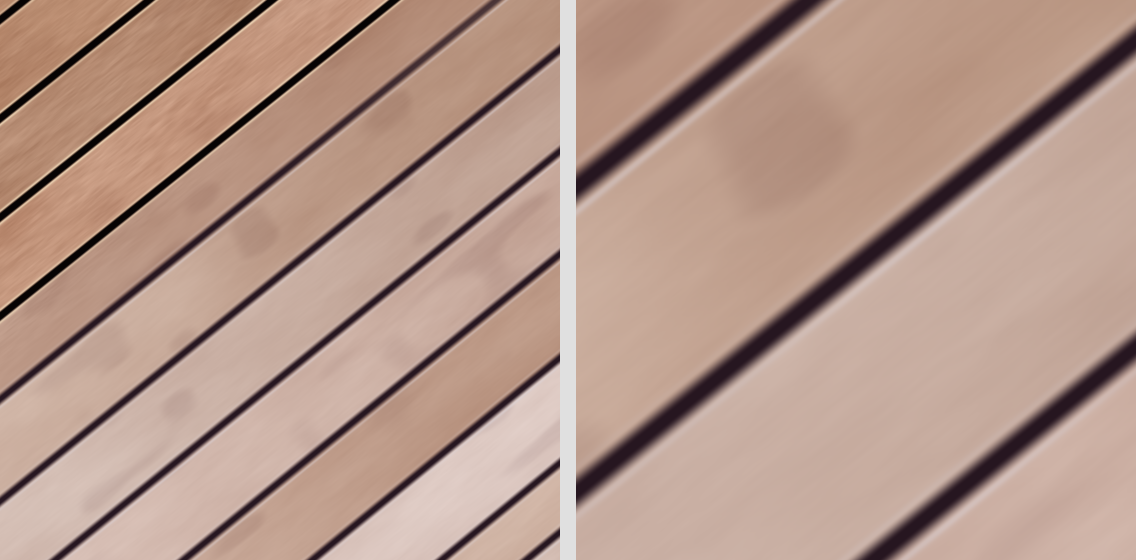
Left: the whole. Right: its middle third, enlarged.
Give the GLSL for this texture, as a Shadertoy shader.

```glsl
// Diagonal wooden decking: eleven dark seams part twelve planks.
// Seam positions come from a spacing formula; each plank takes a base tone,
// a lengthwise shade, stretched-noise grain and a few soft stains.

const int SEAMS = 11;
const float SLOPE = 0.799;
const float FAN = 0.016;         // seams steepen slightly down the deck
const vec3 FRESH_GAP = vec3(0.025, 0.012, 0.01);
const vec3 WORN_GAP = vec3(0.15, 0.085, 0.125);
const vec3 SHADE = vec3(0.08, 0.11, 0.13);

const vec3 PLANK[12] = vec3[12](
    vec3(0.72, 0.54, 0.43), vec3(0.72, 0.54, 0.43), vec3(0.70, 0.53, 0.43),
    vec3(0.76, 0.58, 0.48), vec3(0.74, 0.60, 0.53), vec3(0.80, 0.69, 0.63),
    vec3(0.82, 0.73, 0.69), vec3(0.83, 0.73, 0.69), vec3(0.79, 0.67, 0.61),
    vec3(0.81, 0.71, 0.67), vec3(0.81, 0.70, 0.64), vec3(0.83, 0.74, 0.70));

// Darkening towards the right end of each plank; negative values lighten.
const float END_SHADE[12] = float[12](
    0.0, 0.0, -0.1, -0.6, 0.7, 1.1, 0.9, 0.6, 0.8, -0.6, 0.1, 0.0);

float hash(vec2 p) {
    vec3 q = fract(vec3(p.xyx) * 0.1031);
    q += dot(q, q.yzx + 33.33);
    return fract((q.x + q.y) * q.z);
}

float noise(vec2 p) {
    vec2 cell = floor(p), f = fract(p);
    f = f * f * (3.0 - 2.0 * f);
    return mix(mix(hash(cell), hash(cell + vec2(1, 0)), f.x),
               mix(hash(cell + vec2(0, 1)), hash(cell + vec2(1, 1)), f.x), f.y);
}

float fbm(vec2 p) {
    float sum = 0.0, amp = 0.5;
    for (int i = 0; i < 4; i++) {
        sum += amp * noise(p);
        p = p * 2.03 + 17.1;
        amp *= 0.5;
    }
    return sum;
}

// Height of a seam, measured downwards along the vertical centre line.
float seamHeight(int index) {
    float k = float(index - 4);
    if (index < 4) return 0.164 + 0.175 * (k + 1.0);
    float narrowLast = index == SEAMS - 1 ? 0.066 : 0.0;
    return 0.311 + 0.180 * k + 0.001 * k * k - narrowLast;
}

// Plank surface: x runs along the plank, y across it.
vec3 wood(vec2 p, int plank, float x, float fresh) {
    vec2 q = p + float(plank) * vec2(7.3, 3.1);
    vec3 color = PLANK[plank] - SHADE * END_SHADE[plank] * smoothstep(0.0, 1.0, x);
    float cloud = fbm(q * vec2(4.0, 13.0)) - 0.47;
    float grain = fbm(q * vec2(18.0, 130.0)) - 0.47;
    float fibre = noise(q * vec2(45.0, 330.0)) - 0.5;
    float stain = smoothstep(0.66, 0.9, noise(q * vec2(9.0, 22.0) + 5.0));
    color += cloud * vec3(0.09, 0.12, 0.13);
    color += grain * mix(0.025, 0.10, fresh) * vec3(0.9, 1.0, 1.0);
    color += fibre * mix(0.008, 0.04, fresh);
    return color - stain * vec3(0.045, 0.05, 0.045) * mix(1.0, 0.5, fresh);
}

void mainImage(out vec4 fragColor, in vec2 fragCoord) {
    vec2 uv = fragCoord / iResolution.xy;
    float pixel = 1.0 / iResolution.y;

    // Deck frame: height across the seams, scaled to true distance.
    float down = 1.0 - uv.y, side = uv.x - 0.5;
    float height = down + side * (SLOPE + FAN * (down + SLOPE * side));
    float toDistance = inversesqrt(1.0 + SLOPE * SLOPE);
    vec2 along = vec2(1.0, SLOPE) * toDistance;

    // Find the plank and its nearest seam.
    int plank = 0, nearest = 0;
    float gap = 10.0;
    for (int i = 0; i < SEAMS; i++) {
        float d = (height - seamHeight(i)) * toDistance;
        if (d > 0.0) plank = i + 1;
        if (abs(d) < abs(gap)) {
            gap = d;
            nearest = i;
        }
    }

    // The upper planks are crisp, the lower ones soft and pale.
    float crisp = 1.0 - smoothstep(0.12, 0.32, height + 0.12 * uv.x);
    vec3 color = wood(vec2(dot(uv, along), height * toDistance), plank, uv.x, crisp);

    // Pale rims beside the seam, stronger on its lower side.
    float freshSeam = nearest < 4 ? 1.0 : 0.0;
    float rim = exp(-pow((abs(gap) - mix(0.0115, 0.0088, freshSeam)) / 0.0022, 2.0));
    float rimGain = mix(gap > 0.0 ? 0.35 : 0.15, 0.6, freshSeam);
    rimGain *= 0.6 + 0.6 * noise(vec2(uv.x * 9.0, float(nearest)));
    color = mix(color, mix(vec3(0.86, 0.84, 0.87), vec3(0.95, 0.87, 0.74), freshSeam), rim * rimGain);

    // Seam line; the first worn one fades towards its upper end.
    float soft = max(mix(0.0045, 0.0022, freshSeam), pixel);
    float line = 1.0 - smoothstep(0.0063 - soft, 0.0063 + soft, abs(gap));
    float fade = nearest == 4 ? 0.25 * smoothstep(0.4, 0.9, uv.x) : 0.0;
    vec3 gapColor = mix(WORN_GAP, FRESH_GAP, freshSeam);
    color = mix(color, gapColor, line * (1.0 - fade));

    fragColor = vec4(clamp(color, 0.0, 1.0), 1.0);
}
```
